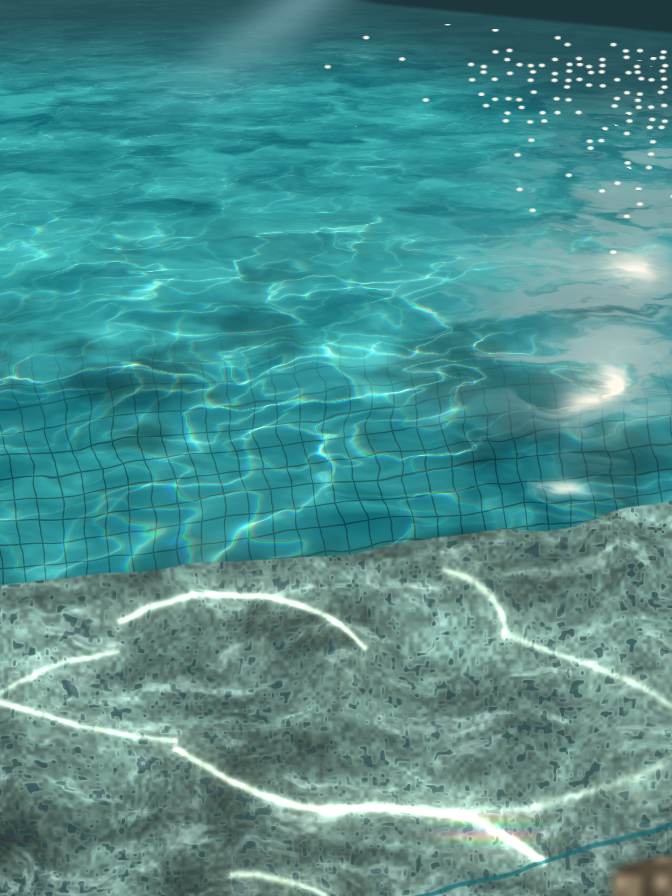
Write a WebGL 1 fragment shader that draws this texture.

```glsl
precision highp float;
// Sunlit pool: rippling turquoise water with caustics above a speckled stone ledge.
#define HORIZON 1.14
#define CAUSTIC_GAIN 0.85
#define TILE_SIZE 0.026
#define SPECKLE_SCALE 210.0
#define DEEP vec3(.07, .42, .46)
#define AQUA vec3(.20, .63, .64)
#define SHADE vec3(.15, .29, .32)
#define STONE vec3(.38, .50, .47)
#define SUN vec3(1., .98, .92)
uniform vec2 u_resolution;

float hash(vec2 p) {
  vec3 q = fract(vec3(p.xyx) * .1031);
  q += dot(q, q.yzx + 33.33);
  return fract((q.x + q.y) * q.z);
}
float noise(vec2 p) {
  vec2 i = floor(p), f = fract(p);
  f = f * f * (3. - 2. * f);
  return mix(mix(hash(i), hash(i + vec2(1, 0)), f.x),
             mix(hash(i + vec2(0, 1)), hash(i + vec2(1, 1)), f.x), f.y);
}
float fbm(vec2 p) {
  float sum = 0., amp = .533;
  for (int i = 0; i < 4; i++) {
    sum += amp * noise(p);
    p = mat2(1.6, 1.2, -1.2, 1.6) * p + 7.3;
    amp *= .5;
  }
  return sum;
}
vec2 warp(vec2 p) { return vec2(fbm(p), fbm(p + 31.7)) - .5; }

// Thin bright web where warped noise crosses its middle value
float web(vec2 p, float width) {
  vec2 q = p + 1.3 * warp(p * .8);
  float a = abs(noise(q) - .5), b = abs(noise(q * 1.7 + 13.) - .5);
  return width / (width + a) * .65 + width / (width + b) * .5;
}
// Bowed stroke of light: sharp core, soft skirt
float arc(vec2 p, vec4 ends, float bow, float width) {
  vec2 span = ends.zw - ends.xy, dir = normalize(span), r = p - ends.xy;
  float len = length(span), s = dot(r, dir), t = clamp(s / len, 0., 1.);
  float h = dot(r, vec2(-dir.y, dir.x)) - 4. * bow * t * (1. - t);
  float d = length(vec2(s - t * len, h)) / width;
  return exp(-d * d) + .3 * exp(-d * .25);
}
// Soft ellipse: centre in xy, radii in zw
float blob(vec2 p, vec4 e) {
  vec2 d = (p - e.xy) / e.zw;
  return exp(-dot(d, d));
}

vec3 water(vec2 p) {
  float z = 1. / (HORIZON - p.y);
  vec2 g = vec2((p.x - .4) * z, z * 1.25), bend = warp(g * 6.);
  float near = 1. - smoothstep(.55, .86, p.y), right = smoothstep(.4, .75, p.x);
  // Swells and fine surface streaks
  float swell = fbm(g * vec2(4, 5) + bend * 1.5);
  float streak = fbm(vec2(p.x * 13. + p.y * 5., p.y * 58.) + bend * 3.);
  float light = .35 + .35 * smoothstep(.5, .76, p.y) - .25 * right;
  light += 1.7 * (swell - .5) + streak - .5;
  vec3 c = mix(DEEP, AQUA, clamp(light, 0., 1.2));
  c *= 1. - .28 * near * smoothstep(.48, .7, fbm(g * 5. + 9.));
  // Wobbling tile joints
  vec2 tile = (p + bend * .025 + vec2(p.y * .15, -p.x * .12)) / TILE_SIZE;
  vec2 joint = abs(fract(tile) - .5);
  c *= 1. - .38 * smoothstep(.44, .5, max(joint.x, joint.y)) * (1. - smoothstep(.48, .66, p.y));
  // Caustics with a slight colour split
  vec2 k = g * vec2(8.5, 9.5) + bend;
  float lit = (.25 + .75 * near) * (1. - .35 * right);
  float patchy = smoothstep(.3, .65, fbm(g * 4. + 3.));
  vec3 split = vec3(web(k, .035), web(k + .035, .04), web(k + .07, .04));
  c += CAUSTIC_GAIN * lit * (.3 + .7 * patchy) * split * split * vec3(.75, .9, .75);
  c += lit * patchy * vec3(.07, .09, .08);
  // Far shade, pool rim and slanting beam
  c = mix(c, SHADE, smoothstep(.88, .99, p.y + .07 * right) * .85);
  float rim = 1.038 - .1 * p.x;
  c = mix(c, SHADE * .75, smoothstep(-.003, .003, p.y - rim) * smoothstep(.38, .42, p.x));
  float axis = (p.x - .34 + (1. - p.y) * 1.15) / (.045 + .25 * (1. - p.y));
  c = mix(c, vec3(.55, .72, .76), .55 * exp(-axis * axis) * smoothstep(.82, 1., p.y));
  // Sky sheen, sun glare and glitter
  vec2 w = p + vec2(.05, .018) * (streak - .5) + .04 * bend;
  float sheen = blob(w, vec4(.69, .65, .15, .13)) + .5 * blob(w, vec4(.74, .81, .12, .07));
  sheen *= .25 + .9 * smoothstep(.35, .65, streak);
  c = mix(c, vec3(.58, .69, .69), min(sheen, .8));
  float glare = blob(w, vec4(.71, .7, .034, .019)) + blob(w, vec4(.676, .57, .018, .02));
  glare += .8 * (blob(w, vec4(.643, .547, .025, .013)) + blob(w, vec4(.628, .455, .02, .009)));
  glare += .25 * blob(p, vec4(.68, .59, .07, .08));
  vec2 cell = p * vec2(75, 130), id = floor(cell);
  vec2 off = fract(cell) - .3 - .4 * vec2(hash(id), hash(id + 5.));
  float band = blob(p, vec4(.76, .91, .25, .045)) + .35 * blob(p, vec4(.74, .83, .1, .05));
  float spark = 1. - smoothstep(.1, .4, length(off));
  glare += step(1. - .5 * band, hash(id + 17.)) * spark * step(p.y, rim - .015);
  return mix(c, SUN, min(glare, 1.));
}

vec3 ledge(vec2 p) {
  vec2 bend = warp(p * 9.), q = p + .022 * bend;
  // Rolling shade and mineral speckles
  float roll = fbm(q * vec2(8, 14) + 4.), ripple = fbm(q * vec2(22, 60) + bend * 4.);
  vec3 c = STONE * (.05 + roll + .6 * ripple + .25 * smoothstep(0., .3, p.y));
  float grain = noise(q * SPECKLE_SCALE), coarse = noise(q * SPECKLE_SCALE * .5);
  c *= .78 + .45 * grain;
  c = mix(c, SHADE * .8, .7 * smoothstep(.6, .8, .55 * grain + .45 * coarse));
  c += .12 * smoothstep(.6, .8, ripple);
  // Bright folds of focused light
  float f = arc(q, vec4(.13, .308, .41, .275), .045, .0035);
  f += .8 * arc(q, vec4(.5, .36, .565, .29), .018, .004);
  f += .6 * arc(q, vec4(.565, .29, .75, .205), .008, .004);
  f += .8 * arc(q, vec4(0, .215, .2, .175), -.006, .0035);
  f += arc(q, vec4(.2, .165, .37, .097), -.014, .004);
  f += 1.2 * arc(q, vec4(.37, .097, .51, .095), .004, .005);
  f += 1.2 * arc(q, vec4(.51, .095, .605, .042), .002, .005);
  f += .6 * arc(q, vec4(0, .222, .13, .275), .005, .003);
  f += .4 * arc(q, vec4(.51, .095, .74, .14), -.012, .005);
  f += .7 * arc(q, vec4(.26, .025, .36, 0), .006, .004);
  f += .22 * pow(web(q * vec2(8, 13), .03), 2.);
  c += f * (.45 + .5 * ripple) * vec3(.78, .82, .7);
  // Colour fringe, teal line and corner pebbles
  vec3 hue = .5 + .5 * cos(6.283 * (p.y * 45. + vec3(0, .33, .67)));
  c += blob(q, vec4(.545, .075, .05, .018)) * hue * vec3(.28, .2, .12);
  float cord = 1. - smoothstep(.001, .004, abs(q.y + .1225 - q.x * .27));
  c = mix(c, DEEP, .7 * cord * step(.44, p.x));
  vec3 pebble = vec3(.48, .43, .35) * (.6 + .7 * noise(p * 65.));
  return mix(c, pebble, smoothstep(.3, .6, blob(q, vec4(.74, .015, .06, .035))));
}

void main() {
  vec2 p = gl_FragCoord.xy / u_resolution * vec2(.75, 1);
  float edge = .336 + .11 * p.x + .016 * smoothstep(.62, .7, p.x) + .012 * noise(vec2(p.x * 18., 2));
  vec3 c = mix(ledge(p), water(p), smoothstep(-.0015, .0015, p.y - edge));
  gl_FragColor = vec4(clamp(c, 0., 1.), 1.);
}
```
